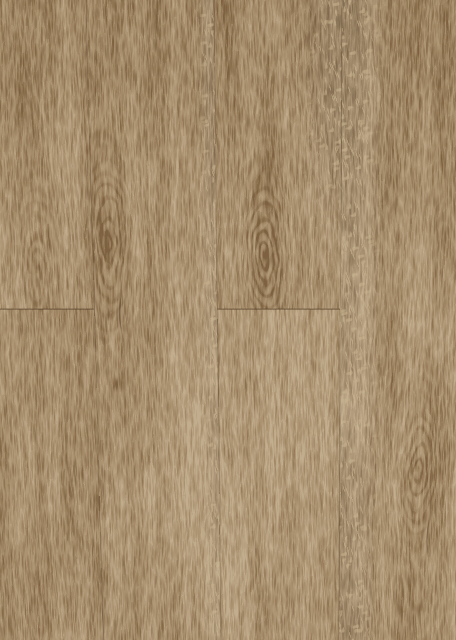
Write a WebGL 1 fragment shader that draws this texture.

```glsl
precision highp float;
// Staggered oak floor planks with fine vertical grain, ringed knots and pale ray flecks.
uniform vec2 u_resolution;

const vec3 DARK_OAK = vec3(0.49, 0.38, 0.25);
const vec3 MID_OAK = vec3(0.645, 0.545, 0.41);
const vec3 PALE_OAK = vec3(0.76, 0.68, 0.555);
const vec3 GREY_OAK = vec3(0.67, 0.595, 0.49);
const vec3 FLECK = vec3(0.80, 0.72, 0.57);
const vec3 GAP = vec3(0.30, 0.22, 0.14);
const float PLANK = 0.19;   // plank width in canvas heights
const float JOINT = 0.517;  // height of the end joints

vec2 hash2(vec2 p) {
  return fract(sin(vec2(dot(p, vec2(127.1, 311.7)), dot(p, vec2(269.5, 183.3)))) * 43758.5);
}

// Distance to the nearest cell point, and that cell's random value.
vec2 cellular(vec2 p) {
  vec2 cell = floor(p);
  vec2 best = vec2(9.0, 0.0);
  for (int j = -1; j <= 1; j++) {
    for (int i = -1; i <= 1; i++) {
      vec2 id = cell + vec2(float(i), float(j));
      vec2 h = hash2(id);
      float d = length(id + h - p);
      if (d < best.x) best = vec2(d, fract(h.x * 7.3 + h.y * 3.1));
    }
  }
  return best;
}

float waver(vec2 p, float seed) {
  return sin(p.y * 9.0 + seed) + 0.5 * sin(p.y * 23.0 + p.x * 17.0 + seed * 2.0)
       + 0.25 * sin(p.y * 51.0 - p.x * 31.0 + seed * 3.0);
}

float pick(vec4 values, float index) {
  return dot(values, vec4(equal(vec4(index), vec4(0.0, 1.0, 2.0, 3.0))));
}

float line(float dist, float halfWidth, float px) {
  return 1.0 - smoothstep(halfWidth, halfWidth + px, dist);
}

float spot(vec2 d, float radius) {
  return exp(-dot(d, d) / (radius * radius));
}

vec3 oak(float tone) {
  vec3 low = mix(DARK_OAK, MID_OAK, clamp(tone * 2.0, 0.0, 1.0));
  return mix(low, PALE_OAK, clamp(tone * 2.0 - 1.0, 0.0, 1.0));
}

void main() {
  vec2 uv = gl_FragCoord.xy / u_resolution;
  float px = 1.0 / u_resolution.y;

  // Planks narrow slightly toward the bottom.
  float span = mix(0.258, 0.281, uv.y);
  float across = (uv.x - mix(0.485, 0.469, uv.y)) / span + 2.0;
  float column = clamp(floor(across), 0.0, 3.0);
  float f = across - column;
  float jointed = 1.0 - mod(column, 2.0);
  float upper = step(JOINT, uv.y);
  float board = column * 2.0 + jointed * upper;
  float minor = jointed * (1.0 - upper);

  // One main knot per board, faint on the lower boards.
  vec2 knot = vec2(pick(vec4(0.55, 0.12, 0.40, 0.65), column),
                   pick(vec4(0.57, 0.62, 0.60, 0.27), column));
  knot = mix(knot, vec2(0.78 - 0.345 * column, 0.19 + 0.035 * column), minor);
  float strength = mix(pick(vec4(0.5, 0.85, 1.0, 0.7), column), 0.15, minor);
  vec2 d = vec2((f - knot.x) * PLANK, uv.y - knot.y);
  vec2 bent = d + vec2(0.0028 * waver(vec2(d.x * 3.0, uv.y * 1.6), board), 0.0);
  float reach = length(bent * vec2(1.0, 0.3));
  float figure = strength * exp(-reach * reach / 0.0012);

  // Stretched cells form tonal bands, crisp fibres and short pores that part around the knot.
  float grain = across * PLANK + 0.0015 * waver(vec2(across, uv.y), board) - 0.5 * d.x * figure;
  vec2 shift = vec2(board * 7.3, board * 3.7);
  float cloud = cellular(vec2(across * 2.6, uv.y * 3.5) + shift).x;
  float band = cellular(vec2(grain * 32.0, uv.y * 1.6) + shift).x;
  float fibre = cellular(vec2(grain * 150.0, uv.y * 8.0) + shift).x;
  vec2 thread = cellular(vec2(grain * 240.0, uv.y * 24.0) + shift);
  vec2 pore = cellular(vec2(grain * 330.0, uv.y * 44.0) + shift);
  float tone = 0.55 + 0.22 * (cloud - 0.45) + 0.32 * (band - 0.45) + 0.28 * (fibre - 0.45);
  tone += 0.22 * (smoothstep(0.15, 0.6, thread.x) - 0.6) + 0.14 * (thread.y - 0.5);
  tone += 0.20 * (smoothstep(0.15, 0.6, pore.x) - 0.6) + 0.18 * (pore.y - 0.5);
  tone += 0.10 * (hash2(vec2(board, 4.0)).x - 0.5);
  tone += 0.14 * spot(uv - vec2(0.75, 0.42), 0.35) - 0.10 * smoothstep(0.5, 1.0, uv.y);

  // Growth rings, knot hearts and a hairline crack.
  float rings = sin(reach * 900.0 + 1.6 * waver(d * 4.0, board));
  tone += figure * (0.12 * rings - 0.22 * smoothstep(0.2, 0.9, -rings) - 0.10);
  tone -= 0.30 * strength * spot(d * vec2(1.0, 0.4), 0.008);
  for (int i = 1; i <= 2; i++) {
    vec2 pin = d + vec2(-0.003, 0.11) * float(i);
    tone -= 0.5 * (1.0 - jointed) * strength * spot(pin * vec2(1.0, 0.7), 0.006);
  }
  float crack = line(abs(d.x - 0.018 - 0.002 * sin(d.y * 70.0)), 0.0002, px);
  crack *= strength * (1.0 - smoothstep(0.015, 0.045, abs(d.y + 0.11)));

  // Ray flecks gather in greyer strips beside the two right-hand seams.
  float strip = pick(vec4(0.0, smoothstep(0.84, 0.96, f),
                          smoothstep(0.6, 0.95, f) * smoothstep(0.55, 0.8, uv.y),
                          1.0 - smoothstep(0.12, 0.42, f)), column);
  vec2 curl = vec2(across * PLANK + 0.004 * sin(uv.y * 150.0 + across * 40.0), uv.y + 0.4 * f * PLANK);
  vec2 ray = cellular(curl * vec2(170.0, 60.0) + shift);
  float fleck = strip * step(0.5, ray.y) * (1.0 - smoothstep(0.15, 0.4, ray.x));

  vec3 color = oak(tone);
  color = mix(color, GREY_OAK * (0.75 + 0.42 * tone), 0.4 * strip);
  color = mix(color, FLECK, 0.55 * fleck);
  color = mix(color, GAP, 0.5 * crack);

  // Faint long seams and thin end joints.
  float side = min(f, 1.0 - f) * PLANK;
  float seam = line(side, 0.0002, px) * (0.24 + 0.14 * sin(uv.y * 11.0 + column * 2.0));
  float joint = jointed * line(abs(uv.y - JOINT), 0.0002, px) * 0.5;
  color = mix(color, GAP, max(seam, joint));
  gl_FragColor = vec4(color, 1.0);
}
```
